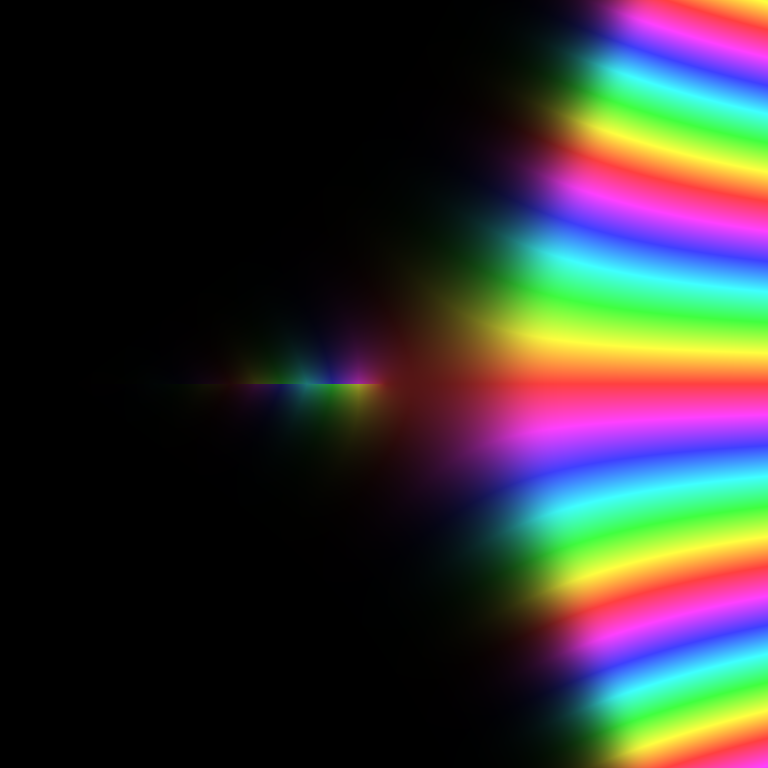
A WebGL 1 fragment shader for this background:

```glsl
precision highp float;
// Domain colouring of the complex power z^z, with its branch cut on the negative real axis.

uniform vec2 u_resolution;

#define HALF_SPAN 5.0    // plane shown from -HALF_SPAN to +HALF_SPAN
#define SATURATION 0.75
#define EXPOSURE 0.5     // how fast brightness rises with the modulus
#define MAX_LOG 3.5      // cap on the log modulus, avoids overflow

const float TAU = 6.2831853;

vec3 hsv2rgb(float hue, float saturation, float value) {
  vec3 ramp = abs(fract(hue + vec3(0.0, 2.0, 1.0) / 3.0) * 6.0 - 3.0) - 1.0;
  return value * mix(vec3(1.0), clamp(ramp, 0.0, 1.0), saturation);
}

// Principal branch of the complex logarithm
vec2 complexLog(vec2 z) {
  return vec2(log(max(length(z), 1e-5)), atan(z.y, z.x));
}

vec2 complexMul(vec2 a, vec2 b) {
  return vec2(a.x * b.x - a.y * b.y, a.x * b.y + a.y * b.x);
}

// Hyperbolic tangent for non-negative input
float softLimit(float x) {
  return 1.0 - 2.0 / (exp(2.0 * x) + 1.0);
}

vec3 domainColor(vec2 z) {
  // log(z^z) = z log z: real part is the log modulus, imaginary part the argument
  vec2 logPower = complexMul(z, complexLog(z));
  float modulus = exp(min(logPower.x, MAX_LOG));
  return hsv2rgb(logPower.y / TAU, SATURATION, softLimit(EXPOSURE * modulus));
}

void main() {
  // Average 2 x 2 samples to smooth the branch cut
  vec3 color = vec3(0.0);
  for (int j = 0; j < 2; j++) {
    for (int i = 0; i < 2; i++) {
      vec2 offset = 0.5 * vec2(float(i), float(j)) - 0.25;
      vec2 uv = (gl_FragCoord.xy + offset) / u_resolution;
      color += domainColor((2.0 * uv - 1.0) * HALF_SPAN);
    }
  }
  gl_FragColor = vec4(color * 0.25, 1.0);
}
```
